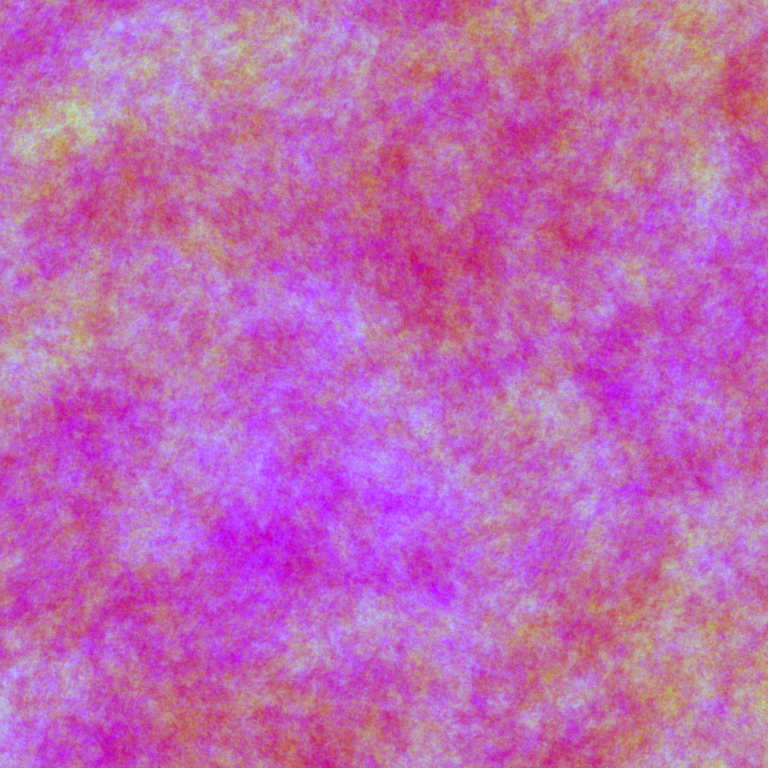
This texture is drawn by a Shadertoy shader. Its source:

```glsl
const vec3  BASE_COLOR   = vec3(0.75, 0.41, 0.695);
const vec2  CONTRAST     = vec2(0.255, 0.25); // cloud strength in green, blue
const int   OCTAVES      = 8;
const float BROAD_SCALE  = 3.9;               // cells across the canvas
const float LACUNARITY   = 2.0;
const float GAIN         = 0.92;
const float DRIFT_ANGLE  = 0.48;              // direction of the streaks
const float STRETCH      = 1.5;               // elongation of the broad clouds
const float WARP         = 0.010;

mat2 rotation(float angle) {
    float c = cos(angle), s = sin(angle);
    return mat2(c, -s, s, c);
}

// Two independent random values per cell
vec2 hash22(vec2 cell) {
    vec3 h = fract(cell.xyx * vec3(0.1031, 0.1030, 0.0973));
    h += dot(h, h.yzx + 33.33);
    return fract((h.xx + h.yz) * h.zy);
}

// Smooth value noise centred on zero, one layer per colour channel
vec2 valueNoise(vec2 p) {
    vec2 cell = floor(p);
    vec2 f = fract(p);
    f = f * f * (3.0 - 2.0 * f);
    vec2 low  = mix(hash22(cell), hash22(cell + vec2(1, 0)), f.x);
    vec2 high = mix(hash22(cell + vec2(0, 1)), hash22(cell + vec2(1, 1)), f.x);
    return mix(low, high, f.y) - 0.5;
}

// Layered sines bend the clouds into wisps
vec2 sineWarp(vec2 p) {
    vec2 bend = sin(p.yx * 9.0 + vec2(0.7, 2.1));
    bend += 0.6 * sin(p.yx * 17.0 + p * 8.0 + vec2(4.0, 1.3));
    return p + WARP * bend;
}

// Rough clouds: stretched at broad scales, even at grain scale
vec2 clouds(vec2 p) {
    vec2 sum = vec2(0.0);
    float amplitude = 1.0;
    float frequency = BROAD_SCALE;
    for (int i = 0; i < OCTAVES; i++) {
        float fineness = float(i) / float(OCTAVES - 1);
        float stretch = mix(STRETCH, 1.0, min(2.0 * fineness, 1.0));
        vec2 q = p * vec2(1.0 / stretch, 1.0) * frequency;
        sum += amplitude * valueNoise(q + 61.7 * float(i + 1));
        amplitude *= GAIN;
        frequency *= LACUNARITY;
    }
    return sum;
}

void mainImage(out vec4 fragColor, in vec2 fragCoord) {
    vec2 uv = fragCoord / iResolution.y;
    vec2 p = rotation(DRIFT_ANGLE) * sineWarp(uv);

    vec3 color = BASE_COLOR;
    color.gb += CONTRAST * clouds(p);

    fragColor = vec4(clamp(color, 0.0, 1.0), 1.0);
}
```
